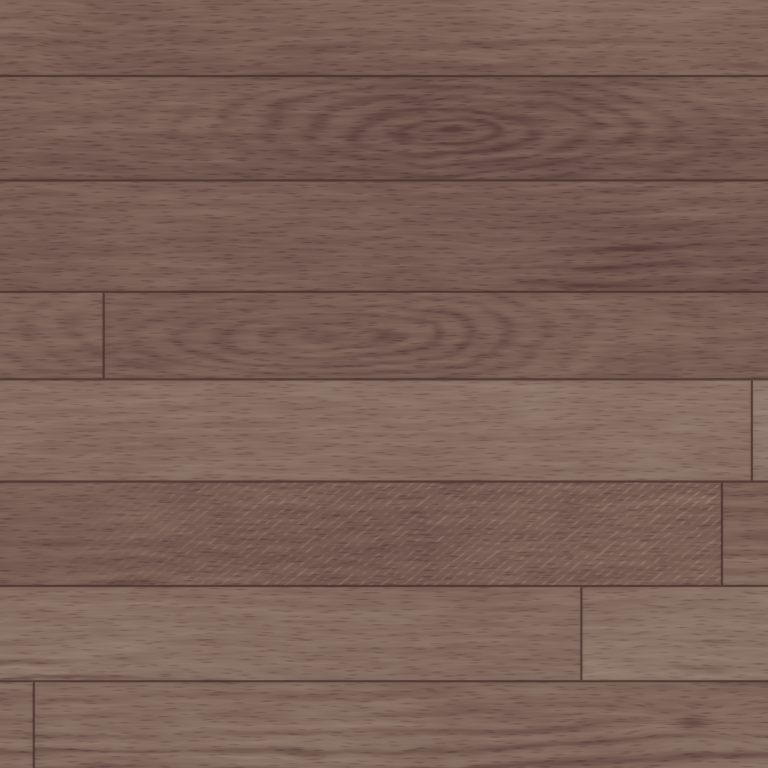
A WebGL 2 fragment shader for this texture:

```glsl
#version 300 es
precision highp float;

uniform vec2 u_resolution;
out vec4 fragColor;

#define ROWS 8
#define SEAM_HALF_WIDTH 0.0011
#define SEAM_DEPTH 0.72
#define STREAK_AMOUNT 0.42
#define PORE_AMOUNT 0.22
#define CLOUD_AMOUNT 0.16
#define RING_AMOUNT 0.34
#define WAVE_FREQUENCY 250.0
#define HATCH_FREQUENCY 72.0
#define HATCH_AMOUNT 0.34
#define HATCH_ROW 5

const vec3 DARK_WOOD = vec3(0.375, 0.278, 0.257);
const vec3 MID_WOOD = vec3(0.490, 0.393, 0.350);
const vec3 LIGHT_WOOD = vec3(0.590, 0.508, 0.457);
const vec3 SEAM_COLOR = vec3(0.265, 0.175, 0.155);

// Per row, from the top: seam depth, butt joint, tone, wavy figure, ring centre
const float SEAM[ROWS + 1] = float[](-0.03, 0.099, 0.235, 0.380, 0.494, 0.627, 0.763, 0.887, 1.03);
const float JOINT[ROWS] = float[](-1.0, -1.0, -1.0, 0.135, 0.979, 0.940, 0.757, 0.044);
const float TONE[ROWS] = float[](0.48, 0.38, 0.40, 0.50, 0.73, 0.45, 0.68, 0.60);
const float WAVE[ROWS] = float[](0.18, 0.10, 0.42, 0.08, 0.06, 0.28, 0.46, 0.42);
const float RING_X[ROWS] = float[](-9.0, 0.59, -9.0, 0.41, -9.0, -9.0, -9.0, -9.0);

vec2 hash2(vec2 p) {
    return fract(sin(vec2(dot(p, vec2(127.1, 311.7)), dot(p, vec2(269.5, 183.3)))) * 43758.5);
}

// Distance to the nearest scattered point
float cells(vec2 p) {
    vec2 cell = floor(p), local = fract(p);
    float nearest = 2.0;
    for (int j = -1; j <= 1; j++)
        for (int i = -1; i <= 1; i++) {
            vec2 o = vec2(i, j);
            vec2 d = o + hash2(cell + o) - local;
            nearest = min(nearest, dot(d, d));
        }
    return sqrt(nearest);
}

// Layered, turned and folded sines, about -1 to 1
float sines(vec2 p) {
    float sum = 0.0, amplitude = 0.55;
    for (int i = 0; i < 5; i++) {
        p = mat2(0.8, 0.6, -0.6, 0.8) * p + 0.6 * sin(p.yx * 1.3);
        sum += amplitude * sin(p.x + 1.7) * cos(p.y);
        p *= 1.75;
        amplitude *= 0.6;
    }
    return sum;
}

float lineMask(float dist, float halfWidth, float pixel) {
    return 1.0 - smoothstep(halfWidth - pixel * 0.5, halfWidth + pixel, dist);
}

void main() {
    vec2 uv = gl_FragCoord.xy / u_resolution;
    float pixel = 1.0 / min(u_resolution.x, u_resolution.y);
    vec2 p = vec2(uv.x, 1.0 - uv.y);

    // Plank layout
    int row = 0;
    for (int i = 1; i < ROWS; i++) if (p.y >= SEAM[i]) row = i;
    float across = (p.y - SEAM[row]) / (SEAM[row + 1] - SEAM[row]);
    float side = step(JOINT[row], p.x);
    vec2 seed = vec2(float(row) * 7.3, side * 5.1 + float(row) * 3.7);
    bool shortPiece = JOINT[row] > 0.0 && (JOINT[row] < 0.5 ? side < 0.5 : side > 0.5);
    float tone = TONE[row] + (shortPiece ? 0.09 : 0.0);

    // Grain bends gently, and more around the knot
    vec2 knot = (p - vec2(0.902, 0.941)) * vec2(48.0, 130.0);
    float knotMask = exp(-dot(knot, knot));
    vec2 q = p;
    q.y += 0.005 * sines(p * vec2(5.0, 9.0) + seed);
    q.y += 0.012 * exp(-0.06 * dot(knot, knot)) * sign(knot.y) * (1.0 - exp(-abs(knot.y)));

    // Fine streaks, pores and soft clouds
    float streak = 0.55 * cells(q * vec2(7.0, 95.0) + seed)
                 + 0.45 * cells(q * vec2(20.0, 250.0) + seed) - 0.45;
    float pore = smoothstep(0.28, 0.05, cells(q * vec2(24.0, 165.0) + seed * 2.0));
    float cloud = sines(p * vec2(3.5, 17.0) + seed);
    float shade = tone + STREAK_AMOUNT * streak - PORE_AMOUNT * pore + CLOUD_AMOUNT * cloud;

    // Wavy dark figure, mostly toward the lower edge of each plank
    float warp = sines(p * vec2(5.0, 22.0) + seed + 4.0);
    float wave = pow(0.5 + 0.5 * sin(q.y * WAVE_FREQUENCY + 3.2 * warp + p.x * 5.0), 3.0);
    float patches = smoothstep(-0.35, 0.45, sines(p * vec2(4.0, 9.0) + seed * 1.7));
    shade -= WAVE[row] * wave * patches * mix(0.4, 1.1, smoothstep(0.3, 0.75, across));

    // Nested cathedral rings
    vec2 center = vec2(RING_X[row], 0.5 * (SEAM[row] + SEAM[row + 1]));
    float radius = length((p - center) * vec2(3.2, 14.0)) + 0.14 * warp;
    float ring = pow(0.5 + 0.5 * sin(radius * 34.0), 2.0);
    shade -= RING_AMOUNT * ring * exp(-0.9 * radius * radius) * (0.45 + 0.55 * patches);

    // Diagonal saw marks, broken into small light flecks
    if (row == HATCH_ROW && side < 0.5) {
        float stroke = 0.5 + 0.5 * sin(6.2832 * HATCH_FREQUENCY * (p.x + 1.25 * p.y) + 1.5 * cloud);
        float fleck = smoothstep(0.25, 0.75, cells(p * vec2(75.0, 150.0)));
        float reach = smoothstep(0.0, 0.4, p.x) * (0.7 + 0.3 * patches);
        shade += HATCH_AMOUNT * reach * (pow(stroke, 3.0) * (0.3 + fleck) - 0.2);
    }
    shade = clamp(shade - 0.6 * knotMask, -0.15, 1.1);

    // Colour, slightly warmer toward the top
    vec3 color = mix(DARK_WOOD, MID_WOOD, min(shade * 2.0, 1.0));
    color = mix(color, LIGHT_WOOD, max(shade * 2.0 - 1.0, 0.0));
    color += vec3(0.007, -0.004, -0.003) * (uv.y - 0.3);

    // Seams and butt joints
    float edge = min(p.y - SEAM[row], SEAM[row + 1] - p.y);
    float gap = min(edge, abs(p.x - JOINT[row]));
    color *= 1.0 - 0.07 * exp(-gap / 0.003);
    float seam = lineMask(gap, SEAM_HALF_WIDTH, pixel);
    color = mix(color, SEAM_COLOR, SEAM_DEPTH * seam);

    fragColor = vec4(color, 1.0);
}
```
